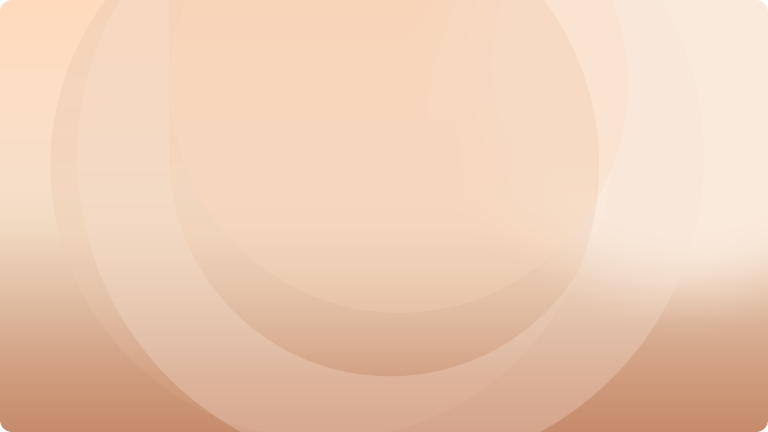
This background is drawn by a Shadertoy shader. Its source:

```glsl
// Warm peach backdrop: a vertical gradient, a soft pale glow on the right,
// and large translucent discs and a ring layered over it. Lengths are in
// canvas heights, with the origin at the lower left.

// Gradient colours, from the floor to the top
const vec3 CLAY  = vec3(0.775, 0.545, 0.425);
const vec3 TERRA = vec3(0.810, 0.605, 0.485);
const vec3 SAND  = vec3(0.875, 0.735, 0.630);
const vec3 CREAM = vec3(0.945, 0.850, 0.755);
const vec3 IVORY = vec3(0.962, 0.872, 0.787);
const vec3 BLUSH = vec3(0.990, 0.870, 0.775);
const vec3 PEACH = vec3(1.000, 0.855, 0.735);

// Layer colours
const vec3 GLOW_COLOR  = vec3(0.980, 0.916, 0.862);
const vec3 SHADE_COLOR = vec3(0.930, 0.800, 0.700);
const vec3 RING_COLOR  = vec3(0.965, 0.885, 0.830);
const vec3 DISC_COLOR  = vec3(0.985, 0.850, 0.740);
const vec3 PAGE_COLOR  = vec3(1.0);

// Circles: centre x, centre y, radius
const vec3 GLOW  = vec3(1.597, 0.873, 0.528);
const vec3 SHADE = vec3(0.752, 0.618, 0.635);
const vec3 RING  = vec3(0.904, 0.637, 0.725);
const vec3 HOLE  = vec3(0.903, 0.641, 0.512);
const vec3 DISC  = vec3(0.924, 0.806, 0.530);

const float GLOW_SOFTNESS = 0.13;
const float RING_ALPHA    = 0.30;
const vec2  SHADE_ALPHA   = vec2(0.10, 0.50); // low, high
const vec2  DISC_ALPHA    = vec2(0.22, 0.35); // low, high
const float CORNER_RADIUS = 0.028;

float circleDistance(vec2 p, vec3 circle) {
    return length(p - circle.xy) - circle.z;
}

// Circle whose upper half continues straight upward
float archDistance(vec2 p, vec3 circle) {
    vec2 q = p - circle.xy;
    return length(vec2(q.x, min(q.y, 0.0))) - circle.z;
}

float roundedBoxDistance(vec2 p, vec2 halfSize, float radius) {
    vec2 q = abs(p) - halfSize + radius;
    return length(max(q, 0.0)) + min(max(q.x, q.y), 0.0) - radius;
}

// Antialiased coverage of a distance, one pixel wide
float coverage(float dist) {
    return clamp(0.5 - dist * iResolution.y, 0.0, 1.0);
}

float ramp(float from, float to, float v) {
    return clamp((v - from) / (to - from), 0.0, 1.0);
}

vec3 backdrop(float y) {
    vec3 color = mix(CLAY, TERRA, ramp(0.00, 0.12, y));
    color = mix(color, SAND,  ramp(0.12, 0.30, y));
    color = mix(color, CREAM, ramp(0.30, 0.47, y));
    color = mix(color, IVORY, ramp(0.47, 0.55, y));
    color = mix(color, BLUSH, ramp(0.55, 0.77, y));
    return mix(color, PEACH, ramp(0.77, 1.00, y));
}

void mainImage(out vec4 fragColor, in vec2 fragCoord) {
    vec2 p = fragCoord / iResolution.y;
    vec2 halfCanvas = 0.5 * iResolution.xy / iResolution.y;
    vec3 color = backdrop(p.y);

    // Soft glow
    float glow = 1.0 - smoothstep(-GLOW_SOFTNESS, GLOW_SOFTNESS, circleDistance(p, GLOW));
    color = mix(color, GLOW_COLOR, glow);

    // Beige disc, fading towards the floor
    float shadeAlpha = mix(SHADE_ALPHA.x, SHADE_ALPHA.y, ramp(0.12, 0.65, p.y));
    color = mix(color, SHADE_COLOR, shadeAlpha * coverage(circleDistance(p, SHADE)));

    // Pale ring, cut by the arch and the inner disc
    float discDist = circleDistance(p, DISC);
    float holeDist = min(archDistance(p, HOLE), discDist);
    float ringDist = max(circleDistance(p, RING), -holeDist);
    color = mix(color, RING_COLOR, RING_ALPHA * coverage(ringDist));

    // Peach inner disc
    float discAlpha = mix(DISC_ALPHA.x, DISC_ALPHA.y, ramp(0.28, 0.65, p.y));
    color = mix(color, DISC_COLOR, discAlpha * coverage(discDist));

    // Rounded canvas corners
    float card = coverage(roundedBoxDistance(p - halfCanvas, halfCanvas, CORNER_RADIUS));
    fragColor = vec4(mix(PAGE_COLOR, color, card), 1.0);
}
```
